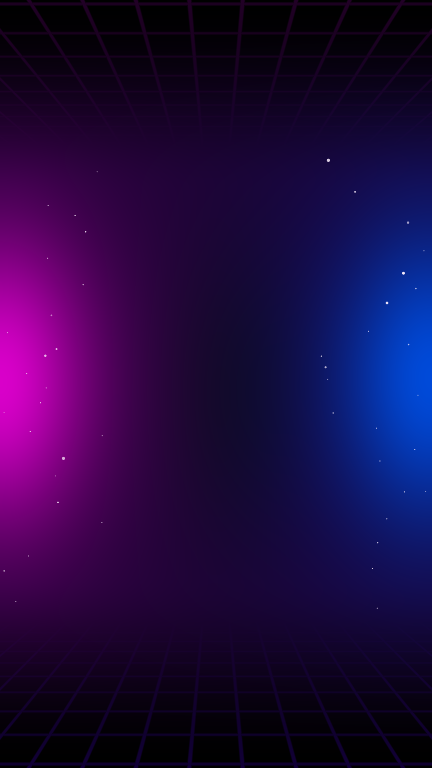
This background is drawn by a Shadertoy shader. Its source:

```glsl
float hash(float n) {
    return fract(sin(n * 127.1) * 43758.5453);
}

// Elliptical falloff with separate horizontal and vertical reach
float glow(vec2 p, vec2 center, vec2 reach) {
    vec2 q = (p - center) / reach;
    return exp(-dot(q, q));
}

// Perspective grid, faded by distance from the top or bottom edge
float grid(float x, float edge, float pixel) {
    float laneDepth = max(0.385 - edge, 0.05);
    float rowDepth = max(0.345 - edge, 0.05);
    float laneGap = 0.181 * laneDepth;
    float laneDist = abs(fract(x / laneGap) - 0.5) * laneGap;
    float row = 1.0 / (rowDepth * 0.372) - 0.91;
    float rowDist = abs(fract(row + 0.5) - 0.5) * 0.372 * rowDepth * rowDepth;
    vec2 width = vec2(0.0028 * laneDepth / 0.385, 0.0021 * pow(rowDepth / 0.345, 2.0));
    vec2 lines = 1.0 - smoothstep(width - pixel, width + pixel, vec2(laneDist, rowDist));
    return max(lines.x, 0.85 * lines.y) * max(1.0 - edge / 0.19, 0.0);
}

// Small dots gathered near both side edges
float stars(vec2 p, float aspect, float pixel) {
    float light = 0.0;
    for (float i = 0.0; i < 46.0; i++) {
        float inset = 0.005 + 0.14 * pow(hash(i + 0.3), 1.7);
        float x = mod(i, 2.0) < 0.5 ? inset : aspect - inset;
        float t = (floor(i * 0.5) + hash(i + 51.7)) / 11.5 - 1.0;
        float y = 0.5 + 0.3 * t * (0.6 + 0.4 * abs(t));
        float radius = mix(0.0006, 0.0021, pow(hash(i + 17.9), 4.0));
        float dist = length(p - vec2(x, y));
        float strength = mix(0.5, 0.95, hash(i + 71.3));
        light = max(light, strength * (1.0 - smoothstep(radius - 0.5 * pixel, radius + 0.5 * pixel, dist)));
    }
    return light;
}

void mainImage(out vec4 fragColor, in vec2 fragCoord) {
    vec2 p = fragCoord / iResolution.y;
    float aspect = iResolution.x / iResolution.y;
    float pixel = 1.0 / iResolution.y;
    float edge = min(p.y, 1.0 - p.y);
    vec2 left = vec2(0.0, 0.503);
    vec2 right = vec2(aspect, 0.508);

    // Violet base with a dark hollow in the middle
    vec3 color = vec3(0.11, 0.01, 0.20);
    color = mix(color, vec3(0.05, 0.03, 0.10), 0.9 * glow(p, vec2(aspect * 0.53, 0.49), vec2(0.10, 0.20)));

    // Broad side tints
    color += vec3(0.16, -0.01, 0.11) * glow(p, left, vec2(0.225, 0.31));
    color += vec3(-0.06, 0.05, 0.17) * glow(p, right, vec2(0.225, 0.32));
    color = max(color, 0.0);

    // Bright side lights
    color = mix(color, vec3(0.85, 0.0, 0.79), glow(p, left, vec2(0.108, 0.178)));
    color = mix(color, vec3(0.0, 0.29, 0.85), glow(p, right, vec2(0.108, 0.172)));

    // Fade to black at top and bottom
    color *= smoothstep(0.0, 0.25, edge);

    // Grids on ceiling and floor
    vec3 lineColor = p.y > 0.5 ? vec3(0.13, 0.0, 0.15) : vec3(0.07, 0.0, 0.22);
    color += lineColor * grid(p.x - 0.5 * aspect, edge, pixel);

    color = mix(color, vec3(1.0, 0.95, 1.0), stars(p, aspect, pixel));
    fragColor = vec4(color, 1.0);
}
```
